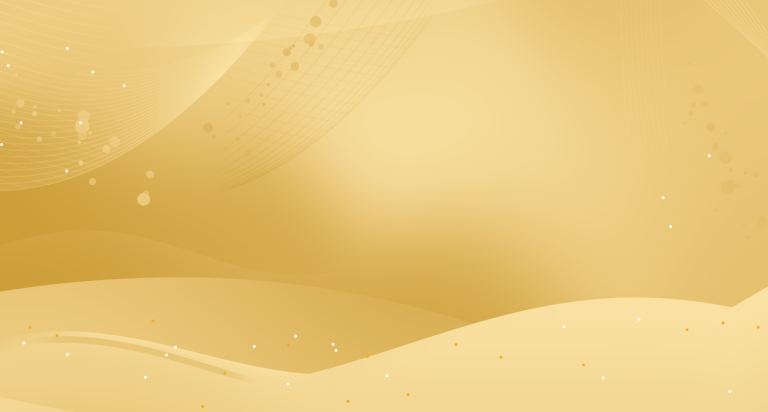
Reproduce this background procedurally as a Shadertoy shader.

```glsl
// Golden dunes under a soft glow, with fine line veils, bubbles and sparkles.

const float ASPECT = 1.873;
const float GLOW_FALLOFF = 17.0;
const float LINE_WIDTH = 0.0013;
const float SPARKLE_RADIUS = 0.0034;
const int SPARKLES = 42;
const int BUBBLES = 22;
const vec3 DARK_GOLD = vec3(0.77, 0.58, 0.16);
const vec3 MID_GOLD = vec3(0.89, 0.74, 0.41);
const vec3 PALE_GOLD = vec3(0.985, 0.895, 0.66);
const vec3 AMBER = vec3(0.93, 0.69, 0.12);

// Sky glows: x, y, tone
const vec3 GLOWS[16] = vec3[16](
  vec3(0, 1, 0.72), vec3(0, 0.48, 0.1), vec3(0.27, 0.47, 0.15), vec3(0.37, 0.79, 0.68),
  vec3(0.6, 0.38, 0.27), vec3(0.98, 0.72, 0.97), vec3(1.29, 0.68, 0.92), vec3(1.15, 0.25, 0.22),
  vec3(1.46, 0.48, 0.74), vec3(1.83, 0.32, 0.52), vec3(1.51, 1, 0.46), vec3(1.87, 0.92, 0.66),
  vec3(0.56, 0.98, 0.78), vec3(1.8, 0.6, 0.6), vec3(0.98, 0.98, 0.72), vec3(1.56, 0.78, 0.7));

float hash(float n) { return fract(sin(n * 127.1) * 43758.5453); }

// Smooth coverage where d is positive
float cover(float d) {
  float px = 0.75 / iResolution.y;
  return smoothstep(-px, px, d);
}

// Thin stroke, given height above a curve and its slope
float stroke(float dy, float slope) {
  float d = abs(dy) * inversesqrt(1.0 + slope * slope);
  return 1.0 - smoothstep(0.0, LINE_WIDTH + 0.8 / iResolution.y, d);
}

float window(float lo, float hi, float soft, float v) {
  return smoothstep(lo, lo + soft, v) * (1.0 - smoothstep(hi - soft, hi, v));
}

float hill(float x, float centre, float top, float depth, float freq) {
  return top - depth * (1.0 - cos(freq * (x - centre)));
}

float netCurve(float u) { return 0.56 + 0.434 * u + 1.04 * u * u; }

float skyTone(vec2 p) {
  vec2 sum = vec2(0.0);
  for (int i = 0; i < 16; i++) {
    vec2 d = p - GLOWS[i].xy;
    sum += exp(-GLOW_FALLOFF * dot(d, d)) * vec2(GLOWS[i].z, 1.0);
  }
  return sum.x / max(sum.y, 1e-5);
}

float addVeils(float tone, vec2 p) {
  // Lit wing and upper ribbon
  float wing = p.y - (0.537 + 0.02 * p.x + 0.92 * p.x * p.x);
  float wingFade = 1.0 - smoothstep(0.5, 0.72, p.x);
  tone += 0.13 * cover(wing) * exp(-max(wing, 0.0) * 9.0) * wingFade;
  float ribbon = p.y - (0.885 + 0.128 * (p.x - 0.27) * (p.x - 0.27));
  tone += 0.08 * cover(ribbon) * exp(-max(ribbon, 0.0) * 14.0) * window(0.25, 1.3, 0.25, p.x);

  float fan = 0.0, net = 0.0, side = 0.0;
  float u = p.x - 0.61;
  for (int i = 0; i < 22; i++) {
    float k = float(i);
    // Fan gathered at the wing tip, crossed by falling threads
    fan += stroke(wing - k * 0.017 * (1.0 - p.x / 0.68), 1.84 * p.x) * (1.0 - k / 30.0);
    fan += 0.5 * stroke(p.y - (0.54 + k * 0.024 - 0.34 * p.x + 0.35 * p.x * p.x), 0.3)
      * (1.0 - smoothstep(0.15, 0.35, p.x));
    // Net of rising arcs and drooping threads
    float v = u + 0.002 * k * k;
    if (i < 13) {
      net += stroke(p.y - netCurve(v), 0.434 + 2.08 * v) * step(-0.2, v);
      net += 0.6 * stroke(p.y - (0.67 + k * 0.026 - 0.24 * u + 0.12 * u * u), 0.24);
    }
    // Steep threads and corner fan at the right
    if (i < 9) {
      float bend = 1.515 + 0.012 * k + (0.16 + 0.01 * k) * (1.0 - p.y) * (1.0 - p.y);
      side += 0.35 * stroke(p.x - bend, 0.3) * smoothstep(0.5, 0.8, p.y);
      side += stroke(p.y - 1.0 + (0.9 + 0.07 * k) * (p.x - 1.72 - 0.012 * k), 1.1)
        * step(1.7, p.x) * smoothstep(0.78, 0.9, p.y);
    }
  }
  tone += 0.12 * min(fan, 1.3) * cover(wing + 0.002) * wingFade;
  float netArea = cover(p.y - netCurve(u) + 0.002) * cover(-wing) * window(0.5, 1.1, 0.1, p.x);
  return tone - 0.075 * min(net, 1.3) * netArea + 0.1 * min(side, 1.3);
}

// Bubbles strewn along a segment
float bubbles(vec2 p, vec2 a, vec2 b, float seed) {
  float mask = 0.0;
  for (int i = 0; i < BUBBLES; i++) {
    float n = seed + float(i) * 3.17;
    vec2 offset = vec2(hash(n + 1.0), hash(n + 2.0)) - 0.5;
    vec2 d = p - mix(a, b, hash(n)) - 0.13 * offset;
    float radius = mix(0.004, 0.018, pow(hash(n + 3.0), 2.5));
    mask = max(mask, cover(radius - length(d)) * mix(0.45, 1.0, hash(n + 4.0)));
  }
  return mask;
}

float addDunes(float tone, vec2 p) {
  // Misty wave
  float mist = hill(p.x, 0.22, 0.444, 0.05, 6.2) - 0.015 * p.x - p.y;
  tone += 0.07 * cover(mist) * exp(-max(mist, 0.0) * 14.0) * (1.0 - smoothstep(0.5, 0.95, p.x));
  // Back hill
  float s = p.x - 0.44;
  float back = 0.327 - (s < 0.0 ? 0.18 : 0.22) * s * s;
  float backTone = mix(0.64, 0.34, smoothstep(0.1, 1.1, p.x)) + 0.5 * (0.24 - p.y);
  tone = mix(tone, backTone, cover(back - p.y));
  // Front dune with left ridge and rising right corner
  float front = max(hill(p.x, 1.55, 0.278, 0.115, 2.8), hill(p.x, 0.15, 0.196, 0.053, 4.7));
  front = max(front, 0.254 + 0.58 * (p.x - 1.785)) - p.y;
  float depth = max(front, 0.0);
  float frontTone = mix(0.78, 0.96, smoothstep(0.3, 1.5, p.x)) - 0.6 * max(depth - 0.04, 0.0);
  frontTone += 0.14 * exp(-depth * 50.0) * window(0.08, 0.85, 0.2, p.x);
  tone = mix(tone, frontTone, cover(front) * smoothstep(-0.02, 0.22, p.x + 3.0 * depth));
  // Shaded fold and pale corner drift
  float fold = p.y - hill(p.x, 0.15, 0.168, 0.068, 4.4);
  float band = cover(0.016 - fold) * cover(fold) * window(0.05, 0.64, 0.12, p.x);
  return mix(tone, 0.56, 0.8 * band) + 0.12 * cover(0.036 - 0.2 * p.x - p.y);
}

void mainImage(out vec4 fragColor, in vec2 fragCoord) {
  vec2 p = fragCoord / iResolution.xy * vec2(ASPECT, 1.0);
  float tone = addVeils(skyTone(p), p);
  tone = mix(tone, 0.84, 0.75 * bubbles(p, vec2(0, 0.77), vec2(0.36, 0.56), 5.0));
  tone = mix(tone, 0.4, 0.8 * bubbles(p, vec2(0.76, 0.93), vec2(0.52, 0.63), 37.0));
  tone = mix(tone, 0.43, 0.6 * bubbles(p, vec2(1.66, 0.82), vec2(1.84, 0.46), 63.0));
  tone = clamp(addDunes(tone, p), 0.0, 1.0);
  vec3 color = mix(DARK_GOLD, MID_GOLD, min(tone * 2.0, 1.0));
  color = mix(color, PALE_GOLD, max(tone * 2.0 - 1.0, 0.0));

  // Sparkles over the dunes and near the sides
  for (int i = 0; i < SPARKLES; i++) {
    float n = float(i) * 5.3 + 11.0;
    bool low = i < 30;
    vec2 centre = vec2(hash(n) * ASPECT, hash(n + 1.0) * 0.23);
    if (!low) centre = vec2(hash(n) * 0.4 + (i > 38 ? 1.5 : 0.0), 0.45 + 0.5 * hash(n + 1.0));
    vec3 tint = low && hash(n + 2.0) > 0.5 ? AMBER : vec3(1.0);
    color = mix(color, tint, cover(SPARKLE_RADIUS - length(p - centre)));
  }
  fragColor = vec4(color, 1.0);
}
```
